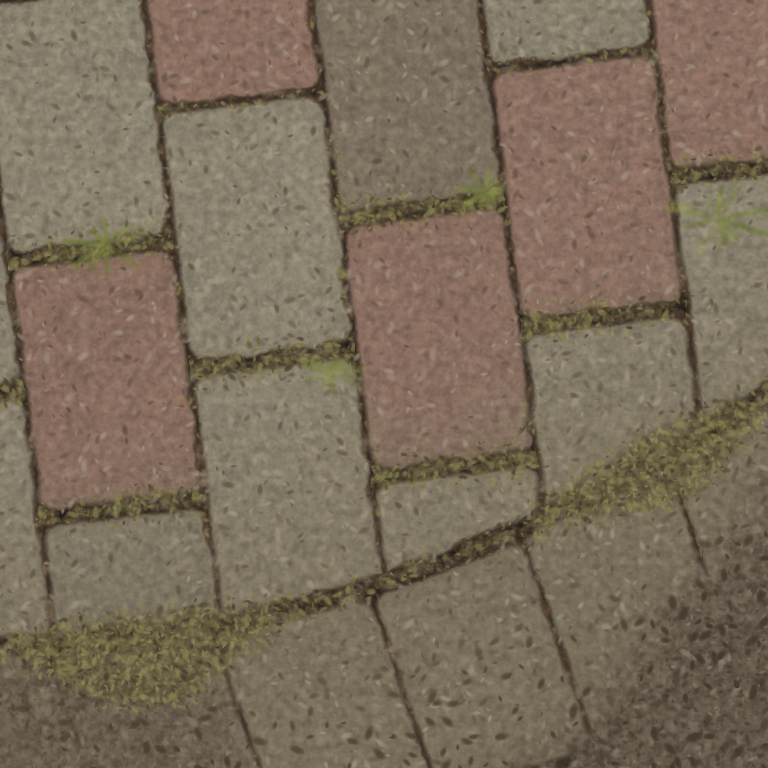
Reproduce this texture procedurally as a three.js fragment shader.

```glsl
// Weathered running-bond paving, tilted and cut by a curved mossy edge.
// Rounded boxes shape the stones; scattered ellipses make grit, moss
// and soil, and gradient noise adds the wear.
varying vec2 vUv;

const vec2 BLOCK = vec2(0.219, 0.341);  // column pitch, block length
const float TILT = 0.125;
const float COLUMN_START = -0.0326;
const float CURB_PITCH = 0.224;
const float CURB_LEAN = 0.35;
const float SOFT = 0.004;
const vec3 GREY = vec3(0.53, 0.50, 0.43);
const vec3 RED = vec3(0.55, 0.44, 0.385);
const vec3 BROWN = vec3(0.495, 0.45, 0.385);
const vec3 CURB = vec3(0.475, 0.435, 0.36);
const vec3 JOINT = vec3(0.24, 0.19, 0.15);
const vec3 SOIL = vec3(0.385, 0.34, 0.285);
const vec3 GRIT = vec3(0.66, 0.61, 0.54);
const vec3 MOSS = vec3(0.40, 0.37, 0.25);
const vec3 LEAF = vec3(0.54, 0.52, 0.31);
const vec3 BLADE = vec3(0.45, 0.49, 0.23);

vec2 hash2(vec2 p) {
  return fract(sin(p * mat2(127.1, 311.7, 269.5, 183.3)) * 43758.5);
}
float corner(vec2 i, vec2 f, vec2 o) { return dot(hash2(i + o) * 2.0 - 1.0, f - o); }
float noise(vec2 p) {  // gradient noise
  vec2 i = floor(p), f = fract(p), e = vec2(0.0, 1.0), u = f * f * (3.0 - 2.0 * f);
  return mix(mix(corner(i, f, e.xx), corner(i, f, e.yx), u.x),
             mix(corner(i, f, e.xy), corner(i, f, e.yy), u.x), u.y);
}
float fbm(vec2 p) { return noise(p) + 0.5 * noise(p * 2.1 + 7.3) + 0.25 * noise(p * 4.3 + 3.1); }
float roundBox(vec2 p, vec2 halfSize, float r) {
  vec2 q = abs(p) - halfSize + r;
  return length(max(q, 0.0)) + min(max(q.x, q.y), 0.0) - r;
}
float inside(float d) { return 1.0 - smoothstep(-SOFT, SOFT, d); }
float heap(vec2 d, float tightness) { return exp(-tightness * dot(d, d)); }

// Randomly turned ellipses: x is coverage, y a random shade
vec2 flecks(vec2 p, float scale, float keep) {
  vec2 g = p * scale, best = vec2(0.0);
  for (int j = -1; j <= 1; j++) for (int i = -1; i <= 1; i++) {
    vec2 cell = floor(g) + vec2(float(i), float(j));
    vec2 h = hash2(cell + scale), k = hash2(cell + scale + 37.0);
    float c = cos(h.x * 6.283), s = sin(h.x * 6.283);
    vec2 d = mat2(c, s, -s, c) * (g - cell - 0.1 - 0.8 * h.yx);
    float r = length(d / (mix(0.25, 0.7, k.x) * vec2(1.0, 0.5)));
    float m = (1.0 - smoothstep(0.3, 1.2, r)) * step(k.y, keep);
    if (m > best.x) best = vec2(m, fract(k.x * 17.0 + h.y));
  }
  return best;
}
float tuft(vec2 p, vec2 root, float size) {
  float m = 0.0;
  for (int i = 0; i < 13; i++) {
    vec2 h = hash2(vec2(float(i), root.x * 91.0));
    float a = float(i) * 0.483 + h.x;
    vec2 d = size * (0.4 + 0.6 * h.y) * vec2(cos(a), 0.7 * sin(a));
    float r = length(p - root - d * clamp(dot(p - root, d) / dot(d, d), 0.1, 1.0));
    m = max(m, (0.4 + 0.6 * h.x) * (1.0 - smoothstep(0.0, 0.007, r)));
  }
  return m;
}

void main() {
  vec2 p = vec2(vUv.x, 1.0 - vUv.y);  // y runs down the paving
  float broad = fbm(p * 6.0), fine = fbm(p * 32.0), grain = fbm(p * 95.0);
  vec2 w = p + 0.005 * vec2(noise(p * 17.0), noise(p * 17.0 + 9.0)) + 0.004 * fine;
  // Running bond, curved edge and edge stones
  vec2 q = vec2(w.x - TILT * w.y - COLUMN_START, w.y + TILT * w.x);
  float col = floor(q.x / BLOCK.x), shift = 0.5 * mod(col, 2.0);
  float row = floor(q.y / BLOCK.y + shift);
  float jointY = (floor(q.y / BLOCK.y + shift + 0.5) - shift) * BLOCK.y;
  float lush = smoothstep(0.12, 0.36, jointY);
  vec2 local = q - (vec2(col, row - shift) + 0.5) * BLOCK;
  float edge = (w.y - 0.84 + 0.33 * w.x * w.x) / sqrt(1.0 + 0.43 * w.x * w.x);
  float block = roundBox(local, 0.5 * BLOCK - vec2(0.005, 0.006 + 0.006 * lush), 0.018);
  block = max(block, edge + 0.014) + 0.005 * grain + 0.005 * fine;
  float along = w.x - CURB_LEAN * w.y + 0.013, id = floor(along / CURB_PITCH);
  float curb = roundBox(vec2(along - (id + 0.5) * CURB_PITCH, edge - 0.15), vec2(0.108, 0.135), 0.02);
  curb += 0.006 * grain + 0.006 * fine;
  // Stone faces, sandy joints and grit
  float isRed = col >= 0.0 && row == (mod(col, 3.0) == 1.0 ? 0.0 : 1.0) ? 1.0 : 0.0;
  vec3 face = mix(col == 2.0 && row == 0.0 ? BROWN : GREY, RED, isRed);
  face = mix(face, CURB, 0.6 * smoothstep(-0.3, 0.0, edge + 0.08 * broad));
  face *= 0.97 + 0.06 * hash2(vec2(col, row) + 4.0).x;
  float sand = smoothstep(0.0, 0.5, noise(p * 23.0) + 0.5 * noise(p * 60.0) + 0.25 * p.y);
  vec3 color = mix(JOINT, SOIL, 0.75 * sand) * (1.0 + 0.6 * fine + 0.5 * grain);
  color = mix(mix(color, face, inside(block)), CURB, inside(curb));
  color *= 1.0 + 0.03 * broad + 0.08 * fine + 0.2 * grain;
  vec2 pale = flecks(p, 68.0, 0.65), dark = flecks(p + 3.7, 72.0, 0.7);
  color = mix(color, GRIT, pale.x * 0.65 * pale.y * pale.y);
  color = mix(color, JOINT * 1.3, dark.x * (0.08 + 0.5 * pow(dark.y, 4.0)));
  // Loose soil in the lower corners, spilling onto the edge stones
  float soil = smoothstep(1.58, 1.76, p.x + p.y + 0.07 * broad + 0.08 * fine);
  soil = max(soil, 0.7 * smoothstep(-0.02, 0.05, 0.04 * fine - along) * smoothstep(0.0, 0.03, edge));
  vec2 crumb = flecks(p + 1.3, 56.0, 1.0), chip = flecks(p + 6.2, 95.0, 1.0);
  vec3 ground = mix(SOIL * (1.0 + 0.4 * grain), mix(JOINT, GRIT * 0.9, chip.y * chip.y), chip.x * 0.55);
  ground = mix(ground, mix(JOINT, GRIT * 0.9, crumb.y * crumb.y), crumb.x * 0.6);
  color = mix(color, ground, soil);
  color = mix(color, JOINT * 1.1, crumb.x * smoothstep(0.0, 0.2, edge) * step(crumb.y, 0.3 + 0.3 * broad) * 0.7);
  // Ragged moss in cross joints, at crossings and along the edge
  vec2 leaf = flecks(p + 5.1, 70.0, 1.0), sprig = flecks(p + 8.4, 105.0, 0.8);
  float ragged = 0.014 * broad + 0.02 * fine + 0.012 * grain + 0.02 * (leaf.x - 0.5);
  float side = 0.5 * BLOCK.x - abs(local.x);
  float across = max(0.021 * lush - abs(q.y - jointY), 0.03 * noise(p * 8.0 + 2.0) - 0.006 - side);
  float bank = 0.07 * heap(p - vec2(0.2, 0.89), 60.0) + 0.05 * heap(p - vec2(0.87, 0.61), 80.0);
  float spread = max(edge < 0.0 ? across : -1.0, 0.016 + bank - abs(edge - 0.3 * bank));
  vec3 green = mix(MOSS * (1.0 + 0.6 * grain), mix(JOINT, LEAF, smoothstep(0.0, 0.6, leaf.y)), leaf.x * 0.8);
  green = mix(green, mix(JOINT, LEAF * 1.08, smoothstep(0.2, 0.5, sprig.y)), sprig.x * 0.7);
  color = mix(color, green, 0.8 * smoothstep(-0.012, 0.018, spread + ragged));
  // Grass tufts
  float grass = max(tuft(p, vec2(0.935, 0.285), 0.085), tuft(p, vec2(0.14, 0.32), 0.06));
  grass = max(grass, max(tuft(p, vec2(0.43, 0.485), 0.045), tuft(p, vec2(0.63, 0.25), 0.045)));
  gl_FragColor = vec4(clamp(mix(color, BLADE * (1.0 + 0.5 * fine), grass * 0.7), 0.0, 1.0), 1.0);
}
```
